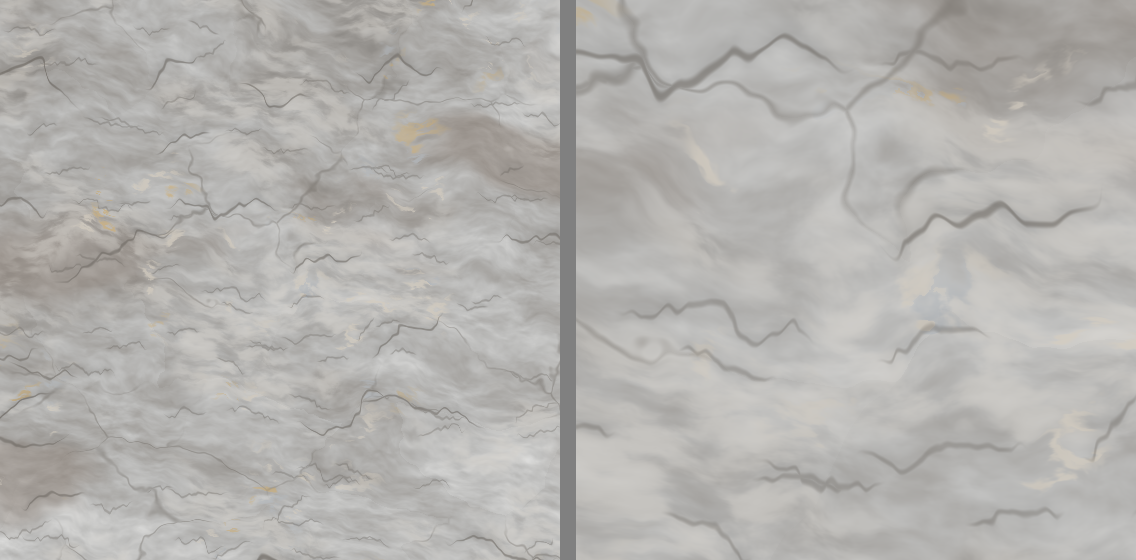
Left, the full canvas; right, a detail of the centre.
A Shadertoy shader for this texture:

```glsl
float hash(vec2 p) {
    vec3 q = fract(p.xyx * 0.1031);
    q += dot(q, q.yzx + 33.33);
    return fract((q.x + q.y) * q.z);
}

vec2 hash2(vec2 p) {
    return vec2(hash(p), hash(p + 57.3));
}

float noise(vec2 p) {
    vec2 i = floor(p), f = fract(p);
    f = f * f * (3.0 - 2.0 * f);
    return mix(mix(hash(i), hash(i + vec2(1, 0)), f.x),
               mix(hash(i + vec2(0, 1)), hash(i + vec2(1, 1)), f.x), f.y);
}

float fbm(vec2 p) {
    float sum = 0.0, amp = 0.52;
    for (int i = 0; i < 5; i++) {
        sum += amp * noise(p);
        p = mat2(1.9, 0.35, -0.35, 1.9) * p + 11.7;
        amp *= 0.5;
    }
    return sum;
}

// Cellular plates: x = gap between the two nearest seeds, y = plate tone
vec2 plates(vec2 p) {
    vec2 cell = floor(p);
    float near = 9.0, second = 9.0, tone = 0.0;
    for (int j = -1; j <= 1; j++)
    for (int i = -1; i <= 1; i++) {
        vec2 id = cell + vec2(i, j);
        float d = length(id + hash2(id) - p);
        if (d < near) { second = near; near = d; tone = hash(id + 9.1); }
        else second = min(second, d);
    }
    return vec2(second - near, tone);
}

// Scattered tapering fissures: x = dark core, y = soft shadow above it
vec2 fissures(vec2 p, float scale, float width, float share) {
    vec2 g = p * scale, cell = floor(g), mask = vec2(0);
    for (int j = -1; j <= 1; j++)
    for (int i = -1; i <= 1; i++) {
        vec2 id = cell + vec2(i, j), rnd = hash2(id + scale * 7.0);
        if (hash(id + 31.7 + scale) > share) continue;
        float angle = -0.2 + 7.0 * pow(rnd.x - 0.5, 3.0);
        float c = cos(angle), s = sin(angle);
        vec2 q = mat2(c, -s, s, c) * (g - id - hash2(id + 4.4));
        float taper = 1.0 - abs(q.x) / mix(0.3, 0.8, rnd.y);
        float bend = 0.32 * noise(vec2(q.x * 3.5, rnd.x * 90.0))
                   + 0.10 * noise(vec2(q.x * 13.0, rnd.y * 90.0)) - 0.21;
        float d = (q.y - bend) / scale;
        float w = width * max(taper, 0.0) * (0.3 + 1.2 * noise(q * 9.0 + rnd * 40.0));
        float core = 1.0 - smoothstep(w * 0.3, w + 0.0018, abs(d));
        float shade = exp(-abs(d) / (d > 0.0 ? 0.012 : 0.003));
        mask = max(mask, vec2(core, shade) * smoothstep(0.0, 0.35, taper));
    }
    return mask;
}

// Soft ragged mineral spots: x = coverage, y = random hue
vec2 flecks(vec2 p, float share) {
    vec2 cell = floor(p), best = vec2(0);
    for (int j = -1; j <= 1; j++)
    for (int i = -1; i <= 1; i++) {
        vec2 id = cell + vec2(i, j);
        if (hash(id + 71.0) > share) continue;
        float radius = mix(0.15, 0.5, hash(id + 23.0));
        float cover = 1.0 - smoothstep(0.35, 1.0, length(id + hash2(id + 5.0) - p) / radius);
        if (cover > best.x) best = vec2(cover, hash(id + 88.0));
    }
    return best;
}

void mainImage(out vec4 fragColor, in vec2 fragCoord) {
    vec2 p = fragCoord / iResolution.y;
    vec2 warp = vec2(fbm(p * 7.0 + 3.0), fbm(p * 7.0 + 40.0)) - 0.5;
    vec2 bed = vec2(p.x - 0.2 * p.y, p.y + 0.2 * p.x) + 0.08 * warp;

    // Weathered grey body with slanted bedding
    float broad = fbm(bed * vec2(2.2, 3.6) + 8.0);
    float grain = fbm(bed * vec2(9.0, 21.0));
    float relief = grain - fbm((bed + vec2(-0.003, 0.005)) * vec2(9.0, 21.0));
    float fine = fbm(bed * vec2(34.0, 75.0) + 19.0);
    vec2 plate = plates(bed * vec2(4.5, 7.0) + 0.5 * warp);
    float tone = 0.713 + 0.22 * (broad - 0.5) + 0.19 * (grain - 0.5)
               + 0.13 * (fine - 0.5) + 0.22 * relief + 0.035 * (plate.y - 0.5);
    vec3 color = tone + mix(vec3(0.012, 0.0, -0.016), vec3(0.003, 0.003, -0.002),
                            smoothstep(0.58, 0.76, tone));

    // Brown stains and pale crusts
    float stain = smoothstep(0.53, 0.74, fbm(bed * vec2(2.4, 5.5) + 61.0));
    color = mix(color, vec3(0.60, 0.565, 0.535) + 0.1 * (fine - 0.5), 0.65 * stain);
    float crust = smoothstep(0.54, 0.72, fbm(bed * vec2(6.0, 10.0) + 27.0));
    color = mix(color, vec3(0.81, 0.795, 0.77), 0.5 * crust * smoothstep(0.3, 0.65, fine));

    // Cream, ochre and bluish grey mineral flecks
    float patches = smoothstep(0.42, 0.62, fbm(p * 4.0 + 90.0));
    vec2 fleck = flecks(bed * vec2(15.0, 23.0) + 2.5 * (vec2(grain, fine) - 0.5), 0.3);
    vec3 mineral = fleck.y < 0.22 ? vec3(0.79, 0.68, 0.48)
                 : fleck.y < 0.8 ? vec3(0.83, 0.80, 0.75) : vec3(0.70, 0.72, 0.74);
    color = mix(color, mineral, 0.7 * fleck.x * patches * smoothstep(0.3, 0.6, fine + 0.08));

    // Broken plate seams, long fissures and short hairlines
    float seam = (1.0 - smoothstep(0.0, 0.035, plate.x))
               * smoothstep(0.52, 0.68, fbm(p * 6.0 + 15.0));
    vec2 crack = fissures(p + 0.05 * warp, 2.6, 0.0045, 0.55);
    crack = max(crack, 0.8 * fissures(p + 0.04 * warp, 6.0, 0.0028, 0.45));
    crack = max(crack, 0.5 * fissures(p + 0.03 * warp, 13.0, 0.0018, 0.4));
    color *= 1.0 - 0.13 * crack.y * smoothstep(0.25, 0.6, grain);
    color = mix(color, vec3(0.42, 0.40, 0.375), max(0.62 * crack.x, 0.35 * seam));

    fragColor = vec4(clamp(color, 0.0, 1.0), 1.0);
}
```
